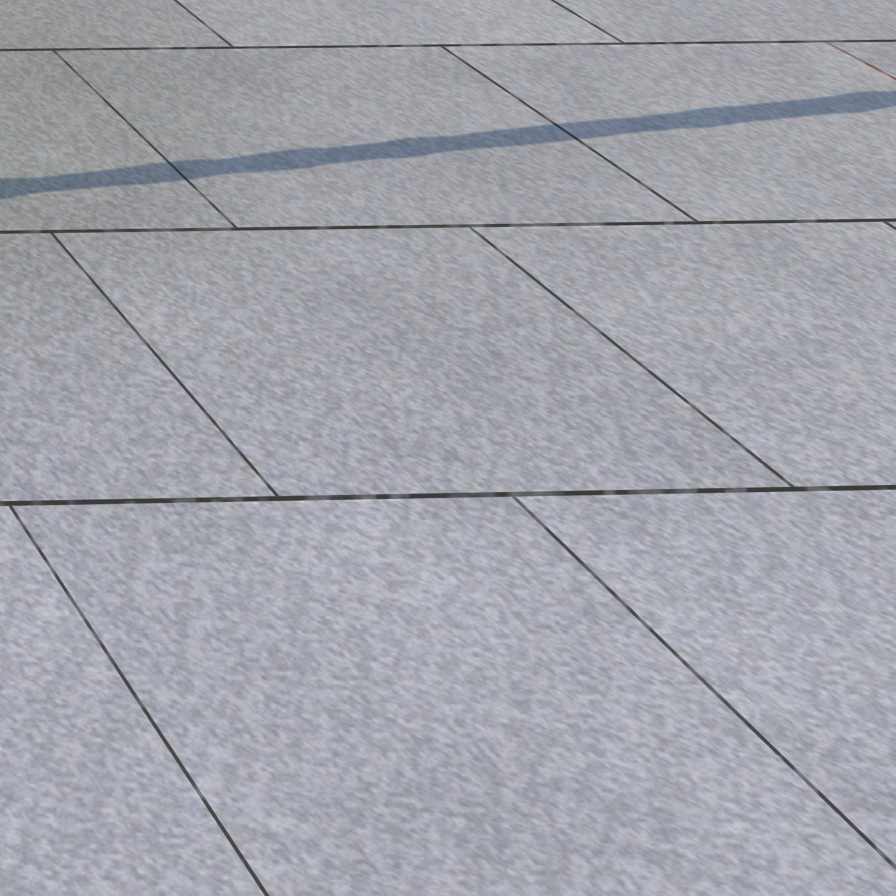
Give the GLSL for this texture, as a Shadertoy shader.

```glsl
// Granite paving seen in perspective: four courses of staggered slabs with
// thin dark joints, speckled grain, faint stains and one narrow blue shadow.
// A projective map gives course and slab indices; noise supplies the wear.

#define VANISH vec2(-1.0026, -0.974)  // where the slanted joints converge
#define STONE_FAR vec3(0.645, 0.648, 0.670)
#define STONE_NEAR vec3(0.663, 0.670, 0.712)
#define JOINT_COLOR vec3(0.23, 0.23, 0.225)
#define RUST_COLOR vec3(0.46, 0.31, 0.27)
#define SHADOW_TINT vec3(0.68, 0.75, 0.84)
#define COURSE_START vec4(1.230, 1.031, 0.859, 0.659)
#define SLAB_PITCH vec4(0.432, 0.427, 0.385, 0.372)
#define COURSE_JOINT 0.00115
#define SLAB_JOINT 0.00110
#define GRAIN_AMOUNT 0.21
#define STAIN_AMOUNT 0.075

float hash(vec2 p) {
    return fract(sin(dot(p, vec2(12.9898, 78.233))) * 43758.5453);
}

float noise(vec2 p) {
    vec2 i = floor(p), f = fract(p);
    f = f * f * (3.0 - 2.0 * f);
    return mix(mix(hash(i), hash(i + vec2(1, 0)), f.x),
               mix(hash(i + vec2(0, 1)), hash(i + vec2(1, 1)), f.x), f.y);
}

float fbm(vec2 p) {
    float sum = 0.0, amp = 0.5;
    for (int i = 0; i < 4; i++) {
        sum += amp * noise(p);
        p = p * 2.03 + 17.1;
        amp *= 0.5;
    }
    return sum;
}

// Coverage of a line of the given half width
float lineMask(float dist, float halfWidth, float soft) {
    return 1.0 - smoothstep(halfWidth - soft, halfWidth + soft, abs(dist));
}

void mainImage(out vec4 fragColor, in vec2 fragCoord) {
    vec2 p = fragCoord / iResolution.xy;
    p.y = 1.0 - p.y;                       // measured down from the top
    float soft = 0.85 / iResolution.y;

    // Perspective: ray slope across, course number in depth
    float side = p.x - 0.5;
    float drop = p.y - VANISH.y;
    float depth = (6.23 - 0.097 * side) / (drop - 0.0055 * side);
    float row = 6.08 - depth;
    float ray = (p.x - VANISH.x) / drop;

    // Slab indices and distances to the nearest joints
    int course = clamp(int(floor(row)) + 1, 0, 3);
    float pitch = SLAB_PITCH[course];
    float column = (ray - COURSE_START[course]) / pitch;
    vec2 slab = vec2(floor(column), float(course));
    float courseDist = (row - round(row)) * drop / depth;
    float slabDist = (column - round(column)) * pitch * drop / sqrt(1.0 + ray * ray);

    // Stone: tone of each slab, stains, warm dull corner
    vec3 color = mix(STONE_FAR, STONE_NEAR, smoothstep(0.1, 0.75, p.y));
    color += 0.028 * (hash(slab + 3.7) - 0.5);
    color += STAIN_AMOUNT * (fbm(vec2(ray * 9.0, row * 4.0) + slab * 5.3) - 0.47);
    float dull = 1.0 - smoothstep(0.05, 0.36, length(p - vec2(0.03, 0.12)));
    color -= dull * vec3(0.055, 0.055, 0.075);

    // Grain shrinks with distance and leans along the slabs
    vec2 grit = vec2(ray * 260.0, log(drop) * 330.0);
    float grain = 0.65 * noise(grit) + 0.35 * noise(grit * 1.9 + 31.0) - 0.5;
    color += GRAIN_AMOUNT * mix(0.65, 1.0, smoothstep(0.0, 0.6, p.y)) * grain;
    vec3 mottle = vec3(noise(grit * 0.45 + 7.0), 0.5, noise(grit * 0.45 + 53.0)) - 0.5;
    color += 0.025 * mottle;

    // Joints, unevenly filled, with pale chipped edges
    float wear = noise(vec2(p.x * 75.0, p.y * 60.0));
    float fill = mix(0.62, 1.0, smoothstep(0.15, 0.6, wear));
    float courseHalf = COURSE_JOINT * drop * drop;
    float slabHalf = SLAB_JOINT * drop;
    float chip = max(lineMask(courseDist, courseHalf + 0.0025, soft),
                     lineMask(slabDist, slabHalf + 0.0015, soft));
    color += 0.07 * chip * smoothstep(0.6, 0.9, noise(p * 95.0 + 9.0));
    float joint = max(lineMask(courseDist, courseHalf, soft),
                      0.9 * lineMask(slabDist, slabHalf, soft));
    float rust = step(0.91, p.x) * step(0.047, p.y) * step(p.y, 0.12);
    color = mix(color, mix(JOINT_COLOR, RUST_COLOR, rust), joint * fill);

    // Narrow cast shadow with slightly ragged edges
    float shadowDist = p.y - (0.211 - 0.101 * p.x);
    float shadowHalf = 0.0095 + 0.0035 * (noise(vec2(p.x * 24.0, 2.0)) - 0.4);
    color *= mix(vec3(1.0), SHADOW_TINT, lineMask(shadowDist, shadowHalf, soft + 0.001));

    fragColor = vec4(clamp(color, 0.0, 1.0), 1.0);
}
```
